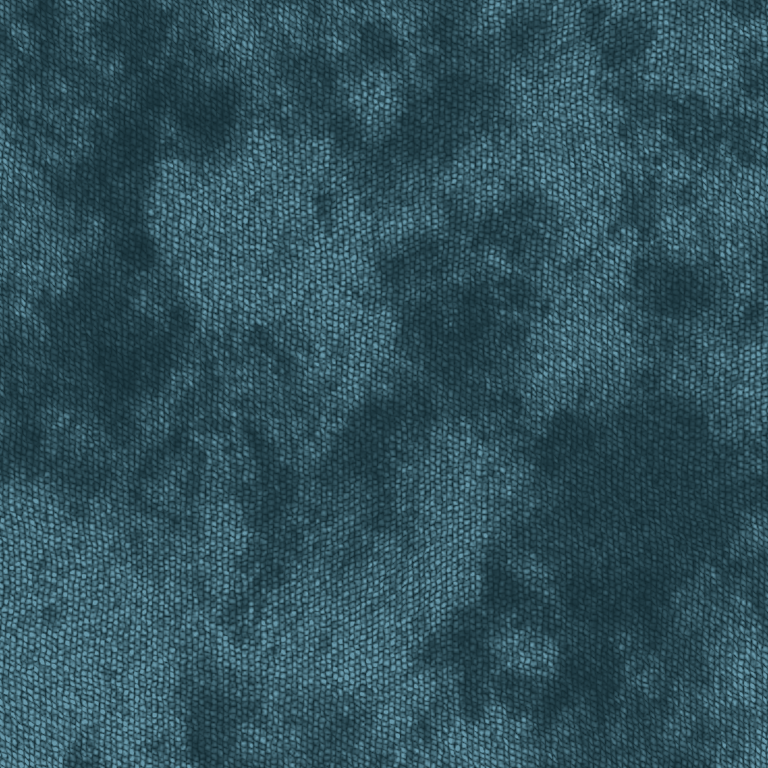
Give the GLSL for this texture, as a WebGL 1 fragment shader.

```glsl
precision highp float;
// Teal woven velvet: a fine uneven weave under ragged, dark, crushed patches.
uniform vec2 u_resolution;

const float PI = 3.14159;
const vec3 SHADE = vec3(0.100, 0.200, 0.232);   // tone 0
const vec3 SHEEN = vec3(0.340, 0.512, 0.572);   // tone 1
const vec2 THREADS = vec2(130.0, 122.0);        // stitches across the canvas
const float WANDER = 0.010;                     // slow drift of the threads
const float UNEVENNESS = 0.42;                  // stitch-sized distortion
const float COLUMN_SLIP = 0.25;
const float SLANT = 1.2;                        // lean of the stitches
const float STITCH_VARIATION = 0.7;
const vec2 PATCH_SCALE = vec2(6.6, 5.6);
const vec2 BLOT_SCALE = vec2(12.0, 9.5);
const float PATCH_DARK = 0.13;
const float PATCH_LIGHT = 0.62;
const float BLOT_DEPTH = 0.65;
const float BOTTOM_SHEEN = 0.10;
const float STITCH_MEAN = 0.45;                 // average height of a stitch
const float STITCH_CONTRAST = 1.3;
const float FLAT_RELIEF = 0.13;                 // relief kept where crushed
const float FIBRE_SCALE = 370.0;
const float FIBRE_AMOUNT = 0.85;

float hash(vec2 p) {
  vec3 q = fract(vec3(p.xyx) * 0.1031);
  q += dot(q, q.yzx + 33.33);
  return fract((q.x + q.y) * q.z);
}

float noise(vec2 p) {
  vec2 cell = floor(p);
  vec2 f = fract(p);
  f = f * f * (3.0 - 2.0 * f);
  float low = mix(hash(cell), hash(cell + vec2(1.0, 0.0)), f.x);
  float high = mix(hash(cell + vec2(0.0, 1.0)), hash(cell + vec2(1.0, 1.0)), f.x);
  return mix(low, high, f.y);
}

vec2 noise2(vec2 p) {
  return vec2(noise(p + 3.0), noise(p + 71.0)) - 0.5;
}

// Layered noise, normalised to 0..1
float fbm(vec2 p) {
  float sum = 0.0;
  float total = 0.0;
  float weight = 1.0;
  for (int i = 0; i < 5; i++) {
    sum += weight * noise(p);
    total += weight;
    p = mat2(1.6, 1.2, -1.2, 1.6) * p + 17.3;
    weight *= 0.68;
  }
  return sum / total;
}

// Brightness of the pile, low where it is crushed flat.
float pile(vec2 uv) {
  float patches = smoothstep(0.32, 0.63, fbm(uv * PATCH_SCALE + 11.0));
  float blots = smoothstep(0.53, 0.71, fbm(uv * BLOT_SCALE + 47.0));
  float level = mix(PATCH_DARK, PATCH_LIGHT, patches);
  level += BOTTOM_SHEEN * (1.0 - smoothstep(0.0, 0.35, uv.y));
  return level * (1.0 - BLOT_DEPTH * blots);
}

// Rounded stitches; columns alternate by half a stitch and slip a little.
float weave(vec2 uv) {
  vec2 q = (uv + WANDER * noise2(uv * 8.0)) * THREADS;
  q += UNEVENNESS * noise2(q * 0.8);
  float column = floor(q.x);
  q.y += 0.5 * mod(column, 2.0) + COLUMN_SLIP * (hash(vec2(column, 9.0)) - 0.5);
  float lean = SLANT * (noise(uv * 4.0 + 29.0) - 0.35);
  q.y += lean * (fract(q.x) - 0.5);
  vec2 cell = vec2(column, floor(q.y));
  vec2 f = fract(q) - 0.5;
  float bump = pow(max(cos(PI * f.x) * cos(PI * f.y), 0.0), 0.85);
  return bump * (1.0 + STITCH_VARIATION * (hash(cell + 5.0) - 0.5));
}

void main() {
  vec2 uv = gl_FragCoord.xy / u_resolution;

  // Relief of stitches and loose fibres, stronger where the pile is bright
  float level = pile(uv);
  float relief = STITCH_CONTRAST * (weave(uv) - STITCH_MEAN);
  relief += FIBRE_AMOUNT * (noise(uv * FIBRE_SCALE) - 0.5);
  float tone = level + (FLAT_RELIEF + level) * relief;

  gl_FragColor = vec4(mix(SHADE, SHEEN, clamp(tone, -0.3, 1.3)), 1.0);
}
```
